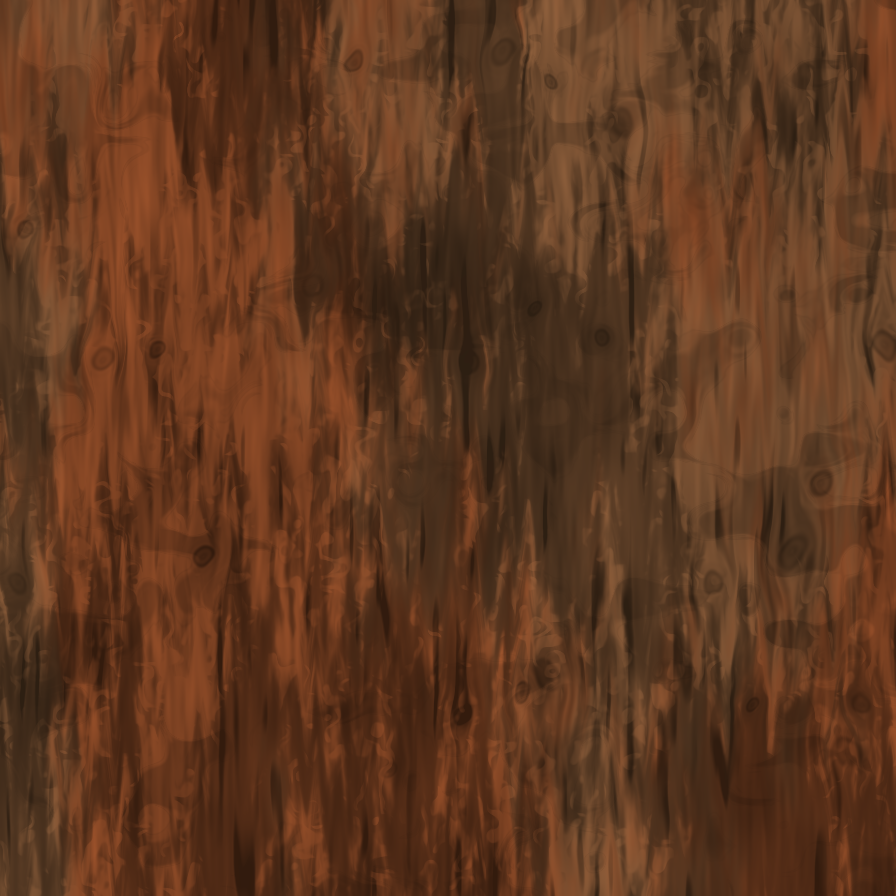
This texture is drawn by a WebGL 1 fragment shader. Its source:

```glsl
precision highp float;

uniform vec2 u_resolution;

const vec3 DARK_WOOD = vec3(0.170, 0.105, 0.058);
const vec3 LIGHT_WOOD = vec3(0.680, 0.415, 0.245);
const vec3 GREY_TINT = vec3(0.96, 1.05, 1.12);
const vec3 RUST_TINT = vec3(1.07, 0.92, 0.82);

const vec2 PATCH_SCALE = vec2(8.0, 2.0);
const vec2 RAGGED_SCALE = vec2(48.0, 13.0);
const vec2 FIBRE_SCALE = vec2(190.0, 20.0);
const vec2 CRACK_SCALE = vec2(125.0, 12.0);
const vec2 FLAKE_SCALE = vec2(125.0, 55.0);
const vec2 STAIN_SCALE = vec2(12.0, 11.0);
const float STAGGER = 0.10;
const float BASE_TONE = 0.27;
const float WEAR_TONE = 0.36;
const float FIBRE_TONE = 0.28;
const float CRACK_TONE = 0.24;
const float FLAKE_TONE = 0.17;
const float STAIN_TONE = 0.17;
const float KNOT_TONE = 0.30;
const int KNOT_COUNT = 24;

float hash(vec2 p) {
  return fract(sin(dot(p, vec2(127.1, 311.7))) * 43758.55);
}

float noise(vec2 p) {
  vec2 cell = floor(p);
  vec2 f = fract(p);
  f = f * f * (3.0 - 2.0 * f);
  float low = mix(hash(cell), hash(cell + vec2(1.0, 0.0)), f.x);
  float high = mix(hash(cell + vec2(0.0, 1.0)), hash(cell + vec2(1.0, 1.0)), f.x);
  return mix(low, high, f.y);
}

float fbm(vec2 p) {
  float sum = 0.0;
  float weight = 0.5;
  for (int i = 0; i < 4; i++) {
    sum += weight * noise(p);
    p = p * 2.03 + vec2(17.3, 9.1);
    weight *= 0.5;
  }
  return sum / 0.9375;
}

// x: darkening by all knots, y: sideways bend of the grain around them
vec2 knots(vec2 uv) {
  vec2 result = vec2(0.0);
  vec2 wobble = 0.006 * (vec2(noise(uv * 55.0), noise(uv * 55.0 + 40.0)) - 0.5);
  for (int i = 0; i < KNOT_COUNT; i++) {
    float id = float(i) + 1.0;
    vec2 centre = vec2(hash(vec2(id, 1.7)), hash(vec2(id, 5.3)));
    float radius = mix(0.007, 0.017, hash(vec2(id, 8.9)));
    float strength = mix(0.35, 1.0, hash(vec2(id, 12.1)));
    vec2 offset = uv - centre + wobble;
    offset.y -= offset.x * (hash(vec2(id, 15.7)) - 0.4);
    float d = length(offset * vec2(1.0, 0.85)) / radius;
    float disc = 1.0 - smoothstep(0.75, 1.15, d);
    float rim = exp(-18.0 * (d - 0.85) * (d - 0.85));
    float rings = (0.5 + 0.5 * sin(d * 10.0)) * exp(-0.45 * d * d);
    float halo = exp(-0.3 * d * d);
    result.x += strength * (0.55 * disc + 0.3 * rim + 0.2 * rings + 0.2 * halo);
    result.y += 0.7 * offset.x * exp(-0.22 * d * d);
  }
  return result;
}

void main() {
  vec2 uv = gl_FragCoord.xy / min(u_resolution.x, u_resolution.y);
  vec2 knot = knots(uv);

  // Grain coordinates: slightly wavy, with staggered fibre ends
  vec2 grain = uv;
  grain.x += 0.010 * (fbm(uv * vec2(9.0, 7.0)) - 0.5) - knot.y;
  grain.y += STAGGER * (noise(vec2(grain.x * 85.0, 3.0)) - 0.5);

  // Worn light patches with ragged edges
  float fibre = 0.6 * noise(grain * FIBRE_SCALE)
              + 0.4 * noise(grain * FIBRE_SCALE * vec2(0.45, 0.6) + 31.0);
  float ragged = fbm(grain * RAGGED_SCALE + 11.0);
  float broad = fbm(grain * PATCH_SCALE + vec2(3.7, 21.0));
  float wear = smoothstep(0.37, 0.66,
      broad + 0.55 * (ragged - 0.5) + 0.16 * (fibre - 0.5));
  float edge = 4.0 * wear * (1.0 - wear);

  // Cracks, flaking surface and curled blotches
  float crack = smoothstep(0.68, 0.92, noise(grain * CRACK_SCALE + 57.0))
              * smoothstep(0.35, 0.60, fbm(uv * vec2(14.0, 5.0) + 73.0));
  vec2 flakeAt = uv * FLAKE_SCALE + 3.0 * noise(uv * 60.0);
  float flake = smoothstep(0.52, 0.78, noise(flakeAt)) - 0.35;
  float blotch = fbm(uv * STAIN_SCALE + 1.6 * noise(uv * 24.0) + 90.0);
  float stain = smoothstep(0.56, 0.68, blotch);
  float curl = exp(-pow((blotch - 0.57) / 0.012, 2.0));
  float cloud = fbm(uv * vec2(7.0, 4.5) + 130.0) - 0.5;

  float tone = BASE_TONE + WEAR_TONE * wear + 0.35 * cloud;
  tone += FIBRE_TONE * (fibre - 0.5) * (0.65 + 0.5 * wear);
  tone += FLAKE_TONE * flake * edge;
  tone -= CRACK_TONE * crack;
  tone -= (STAIN_TONE * stain + 0.05 * curl) * (0.35 + 0.65 * wear);
  tone -= KNOT_TONE * knot.x * (0.5 + 0.5 * wear);
  tone = clamp(tone, 0.03, 1.0);

  // Tint varies from weathered grey-brown to rust
  float rust = smoothstep(0.38, 0.62, fbm(grain * vec2(6.0, 1.6) + 160.0)
             + 0.2 * (ragged - 0.5));
  vec3 colour = mix(DARK_WOOD, LIGHT_WOOD, tone) * mix(GREY_TINT, RUST_TINT, rust);
  gl_FragColor = vec4(colour, 1.0);
}
```
